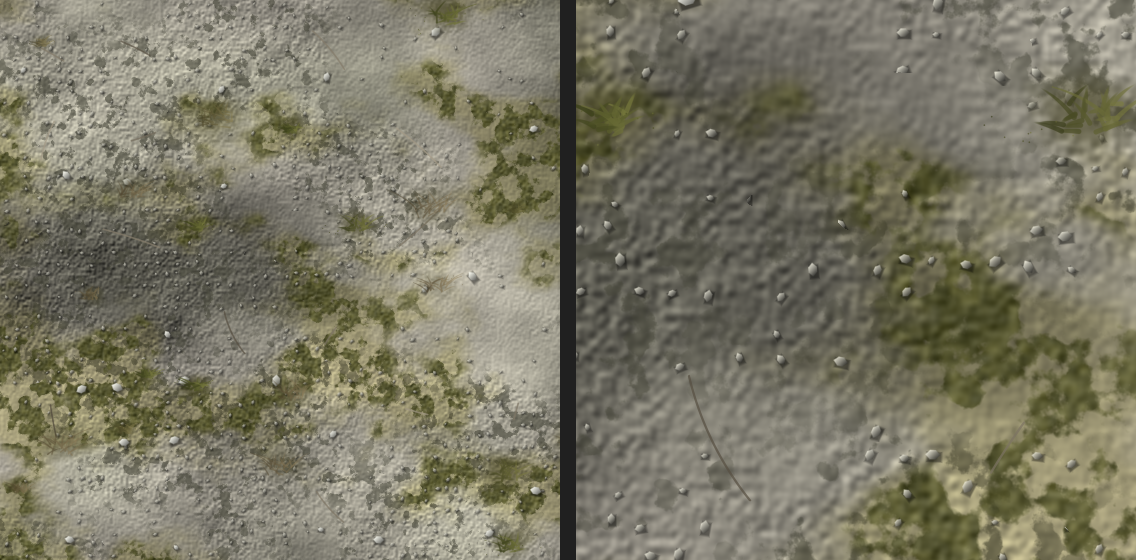
Left: the whole. Right: its middle third, enlarged.
This texture is drawn by a WebGL 2 fragment shader. Its source:

```glsl
#version 300 es
precision highp float;
// Dusty grey ground with rubble, moss patches, grass tufts, pebbles and twigs.

#define TONE_CONTRAST 0.62
#define RELIEF 0.75
#define GRAIN_SCALE 24.0
#define MOSS_SCALE 6.5
#define MOSS_LEVEL 0.57
#define TUFT_CELLS 7.0
#define TUFT_DENSITY 0.42
#define BLADES 26
#define TWIG_CELLS 6.0
#define GRIT_CELLS 52.0

uniform vec2 u_resolution;
out vec4 fragColor;

float hash(vec2 p) {
    vec3 q = fract(p.xyx * 0.1031);
    q += dot(q, q.yzx + 33.33);
    return fract((q.x + q.y) * q.z);
}

vec2 hash2(vec2 p) {
    return vec2(hash(p + 17.0), hash(p + 71.0));
}

float noise(vec2 p) {
    vec2 i = floor(p), f = fract(p);
    f = f * f * (3.0 - 2.0 * f);
    return mix(mix(hash(i), hash(i + vec2(1, 0)), f.x),
               mix(hash(i + vec2(0, 1)), hash(i + vec2(1, 1)), f.x), f.y);
}

float fbm(vec2 p) {
    float sum = 0.0, amp = 0.516;
    for (int i = 0; i < 5; i++) {
        sum += amp * noise(p);
        p = mat2(1.6, 1.2, -1.2, 1.6) * p + 9.7;
        amp *= 0.5;
    }
    return sum;
}

float height(vec2 p) {
    return fbm(p * GRAIN_SCALE) + 0.3 * noise(p * 210.0);
}

mat2 rotation(float a) {
    return mat2(cos(a), sin(a), -sin(a), cos(a));
}

// Angular stones, one per cell: x = cover, y = shading, z = shadow
vec3 stones(vec2 p, float cells, float radius, float density, float aa) {
    vec2 id = floor(p * cells);
    vec2 q = (fract(p * cells) - mix(vec2(0.3), vec2(0.7), hash2(id))) / cells;
    float size = radius * mix(0.45, 1.0, hash(id + 5.0));
    float present = step(hash(id + 31.0), density);
    mat2 turn = rotation(6.28 * hash(id + 9.0));
    vec2 a = abs(turn * q), b = abs(turn * (q + vec2(-0.25, 0.4) * size));
    float d = max(max(a.x * 0.8, a.y * 1.2), (a.x + a.y) * 0.75) - size;
    float s = max(b.x * 0.8, b.y * 1.2) - size;
    return vec3(1.0 - smoothstep(-aa, aa, d), 0.5 + 0.25 * dot(q, vec2(-1, 1)) / size,
                1.0 - smoothstep(-aa, 2.0 * aa, s)) * vec3(present, 1.0, present);
}

// Fan of curved blades growing from the origin: rgb colour, a = cover
vec4 tuft(vec2 q, float seed, float size, float dry, float aa) {
    vec4 result = vec4(0.0);
    float lean = hash(vec2(seed, 3.0)) - 0.5;
    for (int i = 0; i < BLADES; i++) {
        float r = hash(vec2(float(i), seed)), s = hash(vec2(seed + 41.0, float(i)));
        float angle = (r - 0.5) * mix(3.6, 2.2, dry) + lean;
        vec2 dir = vec2(sin(angle), cos(angle));
        vec2 root = q - vec2(s - 0.5, fract(s * 7.0) * 0.5 - 0.4) * size * 0.8;
        float len = size * mix(0.35, 0.95, fract(r * 13.0 + s));
        float along = clamp(dot(root, dir) / len, 0.0, 1.0);
        vec2 spine = len * along * (dir + along * vec2(0.3 * dir.x, -0.2));
        float width = mix(0.0014, 0.0003, along) * mix(1.0, 0.6, dry);
        float cover = 1.0 - smoothstep(width - 0.5 * aa, width + aa, length(root - spine));
        vec3 green = mix(vec3(0.20, 0.22, 0.08), vec3(0.47, 0.48, 0.24), s);
        vec3 straw = mix(vec3(0.30, 0.25, 0.16), vec3(0.56, 0.49, 0.35), s);
        result = mix(result, vec4(mix(green, straw, dry), 1.0), cover * 0.75);
    }
    return vec4(result.rgb / max(result.a, 0.001), result.a);
}

void main() {
    vec2 p = gl_FragCoord.xy / u_resolution;
    float aa = 1.0 / min(u_resolution.x, u_resolution.y);

    // Dusty ground: broad soft tones with fine lit relief
    float broad = fbm(p * vec2(2.4, 3.8) + 3.1);
    float rubble = smoothstep(0.38, 0.62, fbm(p * 4.5 + 21.0));
    float h = height(p);
    float lit = h - height(p + vec2(-0.0022, 0.003));
    float tone = 0.505 + TONE_CONTRAST * (broad - 0.5) + 0.16 * (fbm(p * 13.0) - 0.5);
    tone += 0.05 * smoothstep(0.2, 0.4, p.y) * smoothstep(0.65, 0.45, p.y);
    tone += RELIEF * lit * mix(0.45, 1.0, rubble);
    vec3 color = tone * mix(vec3(1.02, 1.01, 0.90), vec3(1.03, 1.0, 0.93), noise(p * 6.0));
    float crumbs = smoothstep(0.57, 0.68, fbm(p * 62.0 + 4.0));
    color = mix(color, vec3(0.27, 0.27, 0.22), crumbs * rubble * 0.6);

    // Olive stain around speckled dark moss
    float damp = fbm(p * MOSS_SCALE * vec2(0.8, 1.2) + 40.0);
    float stain = smoothstep(MOSS_LEVEL - 0.08, MOSS_LEVEL + 0.12, damp);
    float speckle = smoothstep(0.46, 0.58, fbm(p * 46.0 + 8.0));
    float moss = smoothstep(MOSS_LEVEL, MOSS_LEVEL + 0.1, damp) * speckle;
    color = mix(color, color * vec3(0.93, 0.91, 0.72), stain * 0.8);
    vec3 mossColor = mix(vec3(0.20, 0.21, 0.09), vec3(0.39, 0.39, 0.20), noise(p * 170.0));
    color = mix(color, mossColor + 0.4 * lit, moss * 0.8);

    // Grit and a few larger pale pebbles
    vec3 grit = stones(p, GRIT_CELLS, 0.0034, 0.05 + 0.3 * rubble, aa);
    color *= 1.0 - 0.4 * grit.z;
    color = mix(color, vec3(1.06, 1.05, 0.98) * (0.1 + grit.y), grit.x * 0.75);
    vec3 pebble = stones(p + 0.37, 11.0, 0.0085, 0.16, aa);
    color *= 1.0 - 0.45 * pebble.z;
    color = mix(color, vec3(0.70, 0.70, 0.67) * (0.5 + pebble.y), pebble.x);

    // Thin bent twigs
    vec2 twigId = floor(p * TWIG_CELLS);
    vec2 t = (fract(p * TWIG_CELLS) - 0.4 - 0.2 * hash2(twigId)) / TWIG_CELLS;
    t = rotation(6.28 * hash(twigId + 2.0)) * t;
    t.y += 6.0 * t.x * t.x * (hash(twigId + 6.0) - 0.5);
    float reach = mix(0.015, 0.055, hash(twigId + 12.0));
    float twig = length(vec2(max(abs(t.x) - reach, 0.0), t.y));
    float twigCover = (1.0 - smoothstep(0.0003, 0.0003 + 1.3 * aa, twig)) * step(hash(twigId + 15.0), 0.45);
    color = mix(color, mix(vec3(0.30, 0.27, 0.22), vec3(0.66, 0.62, 0.54), hash(twigId + 4.0)), twigCover * 0.7);

    // Grass tufts and dry weeds with soft dark litter below
    vec2 cell = floor(p * TUFT_CELLS);
    for (int k = 0; k < 9; k++) {
        vec2 id = cell + vec2(k % 3 - 1, k / 3 - 1);
        if (hash(id + 53.0) > TUFT_DENSITY) continue;
        float size = mix(0.022, 0.075, pow(hash(id + 61.0), 1.6));
        vec2 q = p - (id + 0.1 + 0.8 * hash2(id)) / TUFT_CELLS;
        if (length(q) > 1.9 * size) continue;
        float dry = smoothstep(0.45, 0.75, hash(id + 83.0));
        float litter = 1.0 - smoothstep(0.1, 1.0, length(q * vec2(0.9, 1.2)) / size + 0.7 * (h - 0.65));
        color = mix(color, vec3(0.29, 0.28, 0.16), litter * mix(0.65, 0.35, dry));
        vec4 blades = tuft(q, id.x * 7.0 + id.y * 13.0 + 100.0, size, dry, aa);
        color = mix(color, blades.rgb, blades.a * mix(0.9, 0.65, dry));
    }

    fragColor = vec4(clamp(color, 0.0, 1.0), 1.0);
}
```
